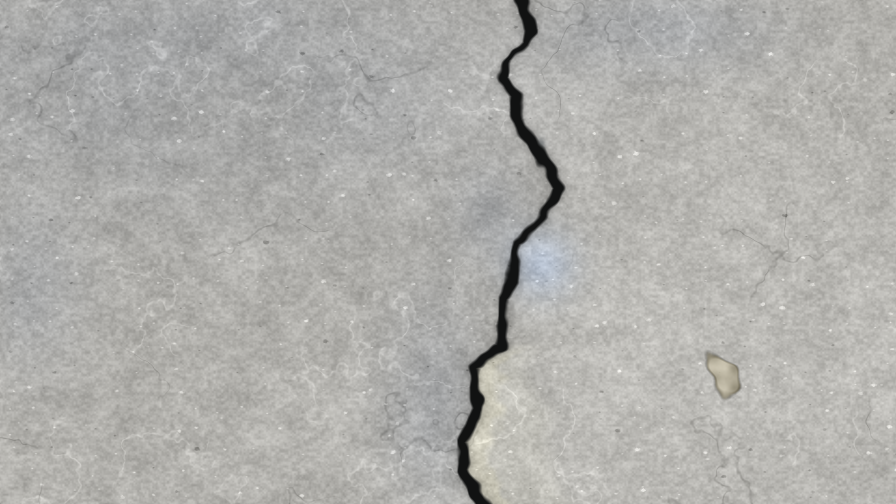
Reproduce this texture procedurally as a WebGL 1 fragment shader.

```glsl
precision highp float;
// Weathered concrete slab split by a jagged dark crack, with stains, chips and hairlines.
uniform vec2 u_resolution;

#define CONCRETE vec3(0.695, 0.690, 0.672)
#define COOL_STAIN vec3(-0.065, -0.052, -0.025)
#define CEMENT vec3(0.80, 0.795, 0.755)
#define CRACK_COLOR vec3(0.065, 0.07, 0.07)
#define CRACK_JITTER 0.011
#define GRAIN 0.15
#define MOTTLE 0.13
#define HAIRLINE 0.085
#define SPECK_CELLS 24.0

float hash(vec2 p) {
  vec3 q = fract(vec3(p.xyx) * 0.1031);
  q += dot(q, q.yzx + 33.33);
  return fract((q.x + q.y) * q.z);
}

float noise(vec2 p) {
  vec2 i = floor(p), f = fract(p);
  f = f * f * (3.0 - 2.0 * f);
  return mix(mix(hash(i), hash(i + vec2(1, 0)), f.x),
             mix(hash(i + vec2(0, 1)), hash(i + vec2(1, 1)), f.x), f.y);
}

float fbm(vec2 p) {
  float sum = 0.0, amp = 0.5;
  for (int i = 0; i < 5; i++) {
    sum += amp * noise(p);
    p = mat2(1.6, 1.2, -1.2, 1.6) * p + 7.3;
    amp *= 0.5;
  }
  return sum;
}

// Soft elliptical patch, 1 at its centre.
float patchAt(vec2 p, vec2 center, vec2 size) {
  vec2 d = (p - center) / size;
  return exp(-dot(d, d));
}

// Pen state for the crack: xy is position, z is half width.
vec3 pen;
float crackDist, crackX;

void lineTo(vec2 p, float x, float y, float halfWidth) {
  vec3 next = vec3(x, y, halfWidth);
  vec2 along = next.xy - pen.xy;
  float t = clamp(dot(p - pen.xy, along) / dot(along, along), 0.0, 1.0);
  vec3 nearest = mix(pen, next, t);
  crackDist = min(crackDist, length(p - nearest.xy) - nearest.z);
  if (p.y <= pen.y && p.y > y) crackX = mix(pen.x, x, (pen.y - p.y) / (pen.y - y));
  pen = next;
}

void traceCrack(vec2 p) {
  pen = vec3(1.025, 1.03, 0.011);
  crackDist = 9.0;
  crackX = 0.96;
  lineTo(p, 1.053, 0.935, 0.011);
  lineTo(p, 1.046, 0.912, 0.006);
  lineTo(p, 1.010, 0.880, 0.006);
  lineTo(p, 0.997, 0.843, 0.010);
  lineTo(p, 1.022, 0.810, 0.010);
  lineTo(p, 1.028, 0.759, 0.010);
  lineTo(p, 1.058, 0.716, 0.012);
  lineTo(p, 1.083, 0.676, 0.011);
  lineTo(p, 1.107, 0.627, 0.011);
  lineTo(p, 1.077, 0.569, 0.006);
  lineTo(p, 1.027, 0.519, 0.006);
  lineTo(p, 1.016, 0.444, 0.010);
  lineTo(p, 1.000, 0.410, 0.009);
  lineTo(p, 0.995, 0.313, 0.009);
  lineTo(p, 0.942, 0.273, 0.007);
  lineTo(p, 0.949, 0.185, 0.011);
  lineTo(p, 0.917, 0.125, 0.009);
  lineTo(p, 0.921, 0.062, 0.011);
  lineTo(p, 0.968, -0.02, 0.013);
}

// Thin ridge where a noise field crosses its middle, broken into lengths.
float hairline(vec2 p, float scale, float width) {
  float ridge = abs(fbm(p * scale) - 0.48);
  return smoothstep(width, 0.0, ridge) * smoothstep(0.45, 0.7, noise(p * 6.0 + scale));
}

// Scattered chips: positive is pale, negative is a pit.
float specks(vec2 p, float cells, float px) {
  vec2 cell = floor(p * cells);
  float kind = hash(cell + 3.1);
  vec2 center = (cell + 0.25 + 0.5 * vec2(hash(cell + 17.0), hash(cell + 41.0))) / cells;
  float radius = mix(0.0012, 0.0042, pow(hash(cell + 67.0), 4.0));
  float d = length((p - center) * vec2(0.8, 1.2)) - radius * (0.6 + 0.8 * noise(p * 300.0));
  float tone = kind > 0.62 ? 0.17 : (kind < 0.12 ? -0.16 : 0.0);
  return tone * smoothstep(px, -px, d);
}

void main() {
  vec2 p = gl_FragCoord.xy / u_resolution.y;
  float px = 1.0 / u_resolution.y;
  vec2 rough = vec2(noise(p * 48.0), noise(p * 48.0 + 91.0)) - 0.5;
  traceCrack(p + rough * CRACK_JITTER);
  float side = p.x - crackX;
  float cloud = fbm(p * 4.0 + 5.0);

  // Broad stains and worn light areas
  float cool = 0.85 * patchAt(p, vec2(0.35, 0.86), vec2(0.62, 0.27))
    + 0.75 * patchAt(p, vec2(1.30, 0.94), vec2(0.24, 0.09))
    + 0.55 * patchAt(p, vec2(0.06, 0.42), vec2(0.11, 0.16))
    + 0.70 * patchAt(p, vec2(0.97, 0.57), vec2(0.07, 0.09))
    + 0.70 * patchAt(p, vec2(0.86, 0.22), vec2(0.10, 0.22)) * step(side, 0.0);
  vec3 color = CONCRETE + COOL_STAIN * cool * (0.5 + cloud);
  color += 0.045 * patchAt(p, vec2(1.50, 0.18), vec2(0.48, 0.60)) * step(0.0, side);
  color += 0.045 * patchAt(p, vec2(1.02, 0.83), vec2(0.12, 0.14));
  color += vec3(0.0, 0.045, 0.12) * patchAt(p, vec2(1.075, 0.475), vec2(0.065, 0.065));

  // Pale cement apron on the lower right of the crack
  float below = smoothstep(0.33, 0.28, p.y + 0.04 * (cloud - 0.5)) * step(0.0, side);
  float reach = 0.07 + 0.09 * smoothstep(0.32, 0.05, p.y) + 0.12 * (cloud - 0.5);
  color = mix(color, CEMENT, 0.50 * below * smoothstep(reach + 0.04, reach - 0.02, side));
  float lip = below * smoothstep(0.065, 0.035, side + rough.x * 0.03);
  color = mix(color, CEMENT + vec3(0.02, 0.01, -0.03), 0.6 * lip);

  // Mottling, grain, hairlines and chips
  color += MOTTLE * (fbm(p * 24.0) - 0.485) + 0.07 * (cloud - 0.485);
  color += GRAIN * (0.6 * noise(p * vec2(120.0, 160.0)) + 0.4 * noise(p * 270.0) - 0.5);
  color -= HAIRLINE * hairline(p, 5.0, 0.012);
  color += 0.07 * hairline(p + 3.7, 9.0, 0.025);
  color += specks(p, SPECK_CELLS, px) + 0.7 * specks(p + 2.3, SPECK_CELLS * 0.6, px);

  // Kidney-shaped pit with a tan floor and dark rim
  vec2 q = p - vec2(1.438, 0.257) + rough * 0.012;
  q.x += 0.35 * q.y + 6.0 * q.y * q.y;
  float pit = length(q / vec2(0.026, 0.043)) - 1.0;
  color = mix(color, vec3(0.68, 0.65, 0.56) + 0.3 * rough.x, 0.8 * smoothstep(0.1, -0.1, pit));
  float shade = 0.5 + 0.5 * noise(p * 35.0);
  color -= 0.24 * shade * smoothstep(0.22, 0.0, abs(pit));

  // Crack opening with a soft shaded edge
  color *= 1.0 - 0.22 * exp(-max(crackDist, 0.0) / 0.006);
  color = mix(color, vec3(0.40, 0.42, 0.43), 0.7 * patchAt(p, vec2(1.073, 0.714), vec2(0.009, 0.012)));
  color = mix(color, CRACK_COLOR, smoothstep(0.0015 + px, -0.0015 - px, crackDist));
  gl_FragColor = vec4(clamp(color, 0.0, 1.0), 1.0);
}
```
